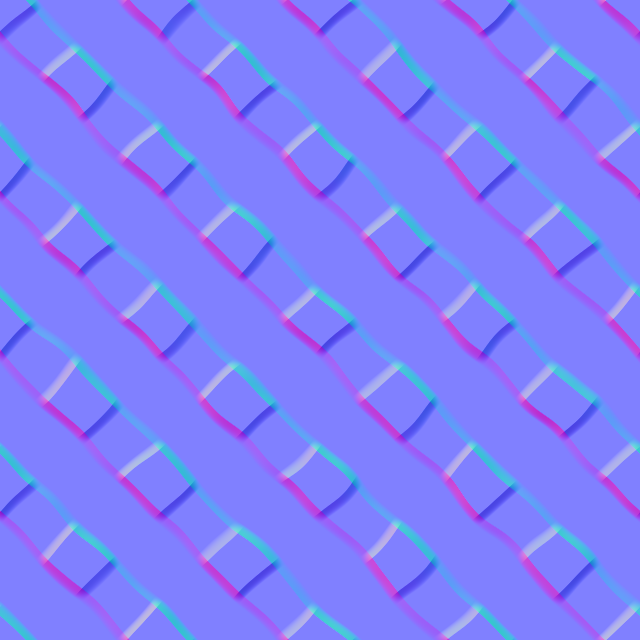
This texture map is drawn by a WebGL 2 fragment shader. Its source:

```glsl
#version 300 es
precision highp float;
// Tangent-space normal map of diagonal straps carrying raised square studs.
// A height field on a lattice turned by 45 degrees is bent by wrapping gradient
// noise, then differentiated and encoded as a colour.

uniform vec2 u_resolution;
out vec4 fragColor;

const float REPEATS = 4.0;                    // lattice periods across and down
const vec2 CENTRE = vec2(-0.015, -0.003);     // stud centre: across, along strap
const vec2 FLAT_HALF = vec2(0.175, 0.205);    // half size of the flat top
const vec2 BEVEL = vec2(0.090, 0.085);        // bevel widths: across, along
const float STRAP_HEIGHT = 0.0043;
const float STUD_HEIGHT = 0.0078;
const float WARP_CELLS = 10.0;                // noise cells per canvas side
const float WARP_AMOUNT = 0.075;              // bending of the edges
const float SAMPLE_STEP = 0.0010;             // half width of the slope sample

// Integer hash to a unit gradient, repeating every WARP_CELLS cells
vec2 latticeGradient(vec2 cell, uint seed) {
    uvec2 c = uvec2(mod(cell, WARP_CELLS));
    uint h = c.x * 1597u + c.y * 51749u + seed * 7919u + 1013u;
    h = (h ^ (h >> 15)) * 739397u;
    h = (h ^ (h >> 13)) * 912271u;
    h ^= h >> 16;
    float angle = float(h & 65535u) / 65536.0 * 6.28319;
    return vec2(cos(angle), sin(angle));
}

float gradientNoise(vec2 p, uint seed) {
    vec2 cell = floor(p);
    vec2 f = p - cell;
    vec2 w = f * f * f * (f * (f * 6.0 - 15.0) + 10.0);
    vec2 e = vec2(1.0, 0.0);
    float n00 = dot(latticeGradient(cell, seed), f);
    float n10 = dot(latticeGradient(cell + e.xy, seed), f - e.xy);
    float n01 = dot(latticeGradient(cell + e.yx, seed), f - e.yx);
    float n11 = dot(latticeGradient(cell + e.xx, seed), f - e.xx);
    return mix(mix(n00, n10, w.x), mix(n01, n11, w.x), w.y);
}

// Bevel that starts softly at the foot and ends crisply at the top
vec2 bevelProfile(vec2 d) {
    vec2 t = clamp((FLAT_HALF + BEVEL - abs(d)) / BEVEL, 0.0, 1.0);
    return t * t * (1.6 - 0.6 * t);
}

float surfaceHeight(vec2 uv) {
    // x runs across the straps, y along them
    vec2 lattice = REPEATS * vec2(uv.x + uv.y, uv.x - uv.y);
    vec2 warp = vec2(gradientNoise(uv * WARP_CELLS, 1u),
                     gradientNoise(uv * WARP_CELLS, 2u));
    lattice += WARP_AMOUNT * warp - CENTRE;
    vec2 profile = bevelProfile(lattice - floor(lattice + 0.5));
    return profile.x * (STRAP_HEIGHT + STUD_HEIGHT * profile.y);
}

void main() {
    vec2 uv = gl_FragCoord.xy / u_resolution;

    // Central differences also soften the crisp bevel edges
    vec2 e = vec2(SAMPLE_STEP, 0.0);
    vec2 slope = vec2(surfaceHeight(uv + e.xy) - surfaceHeight(uv - e.xy),
                      surfaceHeight(uv + e.yx) - surfaceHeight(uv - e.yx))
                 / (2.0 * SAMPLE_STEP);

    // Red is mirrored: positive x faces left
    vec3 normal = normalize(vec3(slope.x, -slope.y, 1.0));
    fragColor = vec4(normal * 0.5 + 0.5, 1.0);
}
```
